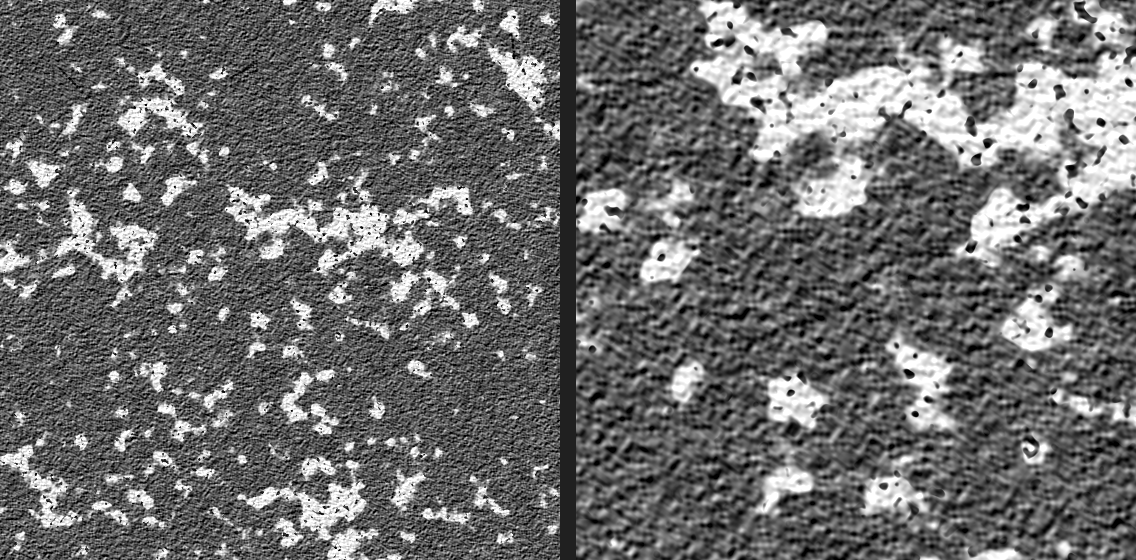
Left, the full canvas; right, a detail of the centre.
This texture is drawn by a WebGL 2 fragment shader. Its source:

```glsl
#version 300 es
precision highp float;

uniform vec2 u_resolution;
out vec4 fragColor;

const mat2 TURN = mat2(0.8, 0.6, -0.6, 0.8);

float hash(vec2 cell, float seed) {
    uvec2 q = uvec2(ivec2(cell) + 4096) * uvec2(1597334673u, 3812015801u);
    uint n = (q.x ^ q.y ^ (uint(seed) * 2654435769u)) * 1597334673u;
    n = (n ^ (n >> 15)) * 2246822519u;
    n ^= n >> 13;
    return float(n >> 8) / 16777216.0;
}

float valueNoise(vec2 p, float seed) {
    vec2 cell = floor(p);
    vec2 f = fract(p);
    f = f * f * (3.0 - 2.0 * f);
    float low = mix(hash(cell, seed), hash(cell + vec2(1, 0), seed), f.x);
    float high = mix(hash(cell + vec2(0, 1), seed), hash(cell + vec2(1, 1), seed), f.x);
    return mix(low, high, f.y);
}

// Octaves are turned against each other to hide the lattice.
float fractalNoise(vec2 p, int octaves, float seed) {
    float sum = 0.0, total = 0.0, weight = 0.5;
    for (int i = 0; i < octaves; i++) {
        p = TURN * p;
        sum += weight * valueNoise(p, seed + float(i));
        total += weight;
        p *= 2.05;
        weight *= 0.5;
    }
    return sum / total;
}

// Rough surface, its bumps a little wider than tall.
float surfaceHeight(vec2 p) {
    return 0.5 * valueNoise(p * vec2(150.0, 215.0), 11.0)
         + 0.5 * valueNoise(TURN * p * vec2(290.0, 360.0), 12.0);
}

// Slope of the surface lit from one side.
float embossedGrain(vec2 p, vec2 lightStep) {
    return surfaceHeight(p) - surfaceHeight(p + lightStep);
}

// Worn patches that gather in loose clusters.
float wearField(vec2 p) {
    float detail = fractalNoise(p * vec2(36.0, 40.0), 3, 21.0);
    float cluster = fractalNoise(p * vec2(4.0, 5.5), 2, 31.0);
    return detail + 0.42 * (cluster - 0.5);
}

// Small round specks where turned noise runs low.
float pitMask(vec2 p) {
    float coarse = valueNoise(TURN * p * 175.0, 51.0);
    float fine = valueNoise(p * TURN * 260.0, 52.0);
    return 1.0 - smoothstep(0.2, 0.36, 0.6 * coarse + 0.4 * fine);
}

float segmentDistance(vec2 p, vec2 a, vec2 b) {
    vec2 along = b - a;
    float t = clamp(dot(p - a, along) / dot(along, along), 0.0, 1.0);
    return length(p - a - t * along);
}

// Few short, thin scratches at random places.
float scratches(vec2 p, float seed) {
    float mask = 0.0;
    for (int i = 0; i < 5; i++) {
        vec2 id = vec2(i, 0);
        vec2 start = vec2(hash(id, seed), hash(id, seed + 1.0));
        float angle = 6.2832 * hash(id, seed + 2.0);
        vec2 reach = 0.045 * vec2(cos(angle), sin(angle));
        float d = segmentDistance(p, start, start + reach);
        mask = max(mask, 1.0 - smoothstep(0.0008, 0.0028, d));
    }
    return mask;
}

void main() {
    vec2 uv = gl_FragCoord.xy / u_resolution;

    float wear = wearField(uv);
    float patchMask = smoothstep(0.63, 0.745, wear);
    float halo = smoothstep(0.52, 0.66, wear);

    // Base tone with soft mottling, lightened where worn.
    float mottling = fractalNoise(uv * vec2(60.0, 80.0), 2, 41.0) - 0.5;
    float tone = mix(0.335 + 0.16 * mottling + 0.04 * halo, 0.93, patchMask);

    // Relief and dark pits, the pits clearest on the light patches.
    float grain = embossedGrain(uv, vec2(0.0014, -0.0022));
    tone += grain * mix(0.92, 0.75, patchMask);
    tone -= pitMask(uv) * mix(0.1, 0.75, patchMask);
    tone -= 0.25 * scratches(uv, 61.0);

    fragColor = vec4(vec3(clamp(tone, 0.0, 1.0)), 1.0);
}
```
